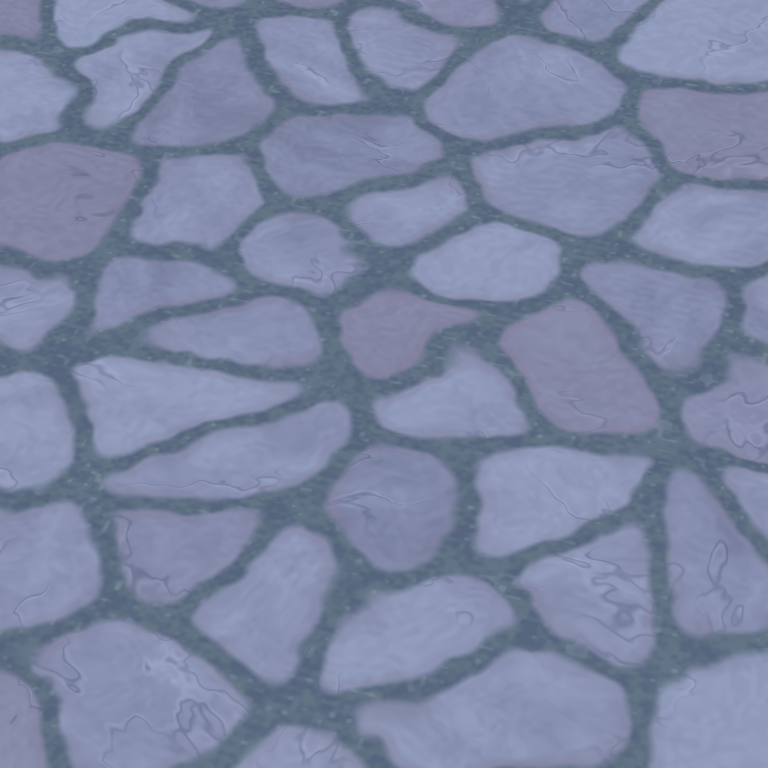
A WebGL 2 fragment shader for this texture:

```glsl
#version 300 es
precision highp float;
// Irregular flagstone paving with mossy joints, seen at a slant in cool light.

uniform vec2 u_resolution;
out vec4 fragColor;

const float HORIZON = 3.0;              // height of the vanishing line
const vec2 GROUND_SCALE = vec2(11.0, 40.0);
const float PAVING_TILT = 0.3;          // rotation of the laying pattern
const float JITTER = 0.84;
const float SPLIT_CHANCE = 0.3;         // share of cells holding two stones
const float JOINT_HALF_WIDTH = 0.057;
const float EDGE_SOFTNESS = 0.03;
const float CORNER_SHARPNESS = 17.0;

const vec3 STONE_DARK = vec3(0.475, 0.505, 0.630);
const vec3 STONE_MID = vec3(0.530, 0.562, 0.692);
const vec3 STONE_LIGHT = vec3(0.568, 0.610, 0.738);
const vec3 STONE_MAUVE = vec3(0.510, 0.510, 0.630);
const vec3 RIM_TINT = vec3(0.500, 0.490, 0.590);
const vec3 JOINT_SHADE = vec3(0.335, 0.395, 0.490);
const vec3 JOINT_MOSS = vec3(0.385, 0.455, 0.520);

float hash(vec2 p) {
    return fract(sin(dot(p, vec2(127.1, 311.7))) * 43758.5453);
}

float noise(vec2 p) {
    vec2 i = floor(p), f = fract(p);
    f = f * f * (3.0 - 2.0 * f);
    return mix(mix(hash(i), hash(i + vec2(1, 0)), f.x),
               mix(hash(i + vec2(0, 1)), hash(i + vec2(1, 1)), f.x), f.y);
}

float fbm(vec2 p) {
    float sum = 0.0, amplitude = 0.5;
    for (int i = 0; i < 4; i++) {
        sum += amplitude * noise(p);
        p = mat2(1.6, 1.2, -1.2, 1.6) * p + 7.3;
        amplitude *= 0.5;
    }
    return sum / 0.9375;
}

mat2 rotation(float angle) {
    float c = cos(angle), s = sin(angle);
    return mat2(c, s, -s, c);
}

// Stone centre; the second centre of a split cell lies half a cell away.
vec2 stoneCentre(vec2 cell, int k) {
    vec2 offset = vec2(hash(cell), hash(cell + 41.7));
    return cell + 0.5 + JITTER * (fract(offset + 0.5 * float(k)) - 0.5);
}

bool isMissing(vec2 cell, int k) {
    return k == 1 && hash(cell + 93.1) > SPLIT_CHANCE;
}

// Returns the rounded distance to the stone border and the stone centre.
float stoneBorder(vec2 p, out vec2 centre) {
    vec2 base = floor(p);
    float nearest = 1e3;
    centre = base;
    for (int n = 0; n < 18; n++) {
        int k = n / 9;
        vec2 cell = base + vec2(n % 3, (n / 3) % 3) - 1.0;
        if (isMissing(cell, k)) continue;
        vec2 site = stoneCentre(cell, k);
        float d = distance(site, p);
        if (d < nearest) { nearest = d; centre = site; }
    }
    float sum = 1e-9;
    vec2 home = floor(centre);
    for (int n = 0; n < 50; n++) {
        int k = n / 25;
        vec2 cell = home + vec2(n % 5, (n / 5) % 5) - 2.0;
        if (isMissing(cell, k)) continue;
        vec2 site = stoneCentre(cell, k);
        vec2 gap = site - centre;
        if (dot(gap, gap) < 1e-5) continue;
        float d = dot(p - 0.5 * (site + centre), -normalize(gap));
        sum += exp(-CORNER_SHARPNESS * d);
    }
    return -log(sum) / CORNER_SHARPNESS;
}

vec3 stoneColor(vec2 p, vec2 centre, float border) {
    float tone = hash(centre + 3.1), hue = hash(centre + 17.9);
    vec2 grain = rotation(hash(centre + 5.7) * 3.0) * (p - centre) + centre * 3.0;
    float mottle = fbm(grain * vec2(2.5, 5.0));
    float shade = 0.12 + 0.75 * tone + 1.0 * (mottle - 0.5);
    vec3 color = mix(STONE_DARK, STONE_MID, smoothstep(-0.15, 0.42, shade));
    color = mix(color, STONE_LIGHT, smoothstep(0.38, 0.85, shade));
    color = mix(color, STONE_MAUVE, 0.8 * smoothstep(0.68, 0.95, hue));
    // Chipped layers: thin dark creases, each with a pale lip.
    float layer = fbm(grain * vec2(1.8, 3.4) + 11.0) - 0.5;
    float patches = smoothstep(0.42, 0.68, noise(grain * 2.3 + 29.0));
    color -= 0.065 * patches * (1.0 - smoothstep(0.0, 0.022, abs(layer)));
    color += 0.03 * patches * (1.0 - smoothstep(0.0, 0.03, abs(layer - 0.035)));
    color += 0.035 * (noise(p * 24.0) - 0.5);
    float rim = 1.0 - smoothstep(0.03, 0.09, border - JOINT_HALF_WIDTH);
    return mix(color, RIM_TINT, 0.45 * rim * noise(p * 3.0 + 8.0));
}

vec3 jointColor(vec2 p) {
    float moss = 0.6 * fbm(p * 9.0) + 0.4 * noise(p * 32.0);
    vec3 color = mix(JOINT_SHADE, JOINT_MOSS, smoothstep(0.25, 0.72, moss));
    float grit = smoothstep(0.74, 0.95, noise(p * 22.0 + 51.0));
    return color + grit * vec3(0.065, 0.06, 0.06);
}

void main() {
    vec2 uv = gl_FragCoord.xy / u_resolution.y;
    // Slanted view onto the ground plane.
    vec2 ground = vec2(uv.x - 0.5, 1.0) * GROUND_SCALE / (HORIZON - uv.y);
    ground = rotation(PAVING_TILT) * ground;
    // Hand-cut outlines.
    vec2 wobble = vec2(noise(ground * 2.4), noise(ground * 2.4 + 19.0)) - 0.5;
    vec2 chips = vec2(noise(ground * 9.0), noise(ground * 9.0 + 37.0)) - 0.5;
    vec2 p = ground + 0.2 * wobble + 0.05 * chips;

    vec2 centre;
    float border = stoneBorder(p, centre);
    float stone = smoothstep(-EDGE_SOFTNESS, EDGE_SOFTNESS, border - JOINT_HALF_WIDTH);
    vec3 color = mix(jointColor(ground), stoneColor(p, centre, border), stone);
    fragColor = vec4(color, 1.0);
}
```
